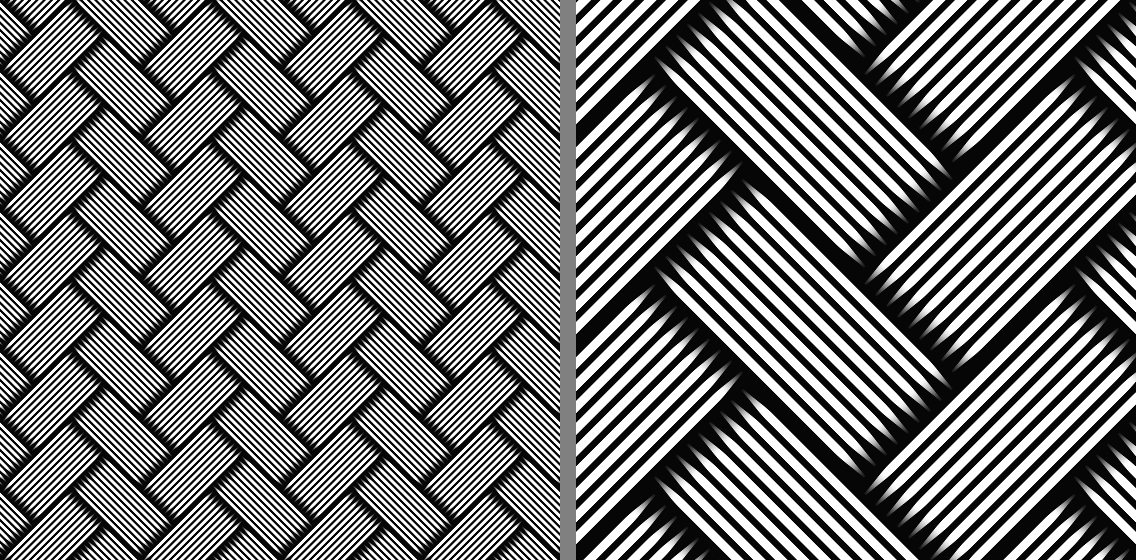
Left: the whole. Right: its middle third, enlarged.
Give the GLSL for this pattern, as a WebGL 1 fragment shader.

```glsl
precision highp float;
// Herringbone weave of striped straps laid at 45 degrees: 4 repeats across, 8 down.
// Diagonal unit cells are grouped into 2:1 straps; each carries nine white lines
// that narrow to points and darken where the strap dips under its neighbours.

uniform vec2 u_resolution;

// x: position along the strap (0..2), y: position across it (0..1)
vec2 strapCoords(vec2 diagonal) {
    vec2 cell = floor(diagonal);
    vec2 local = diagonal - cell;
    float phase = mod(cell.x - cell.y, 4.0);
    return phase < 1.5
        ? vec2(phase + local.x, local.y)          // rising strap
        : vec2(3.0 - phase + local.y, local.x);   // falling strap
}

// Coverage of nine parallel lines centred on the strap
float lineCoverage(float across, float halfWidth, float pixel) {
    float pitch = 0.104;
    float offset = across - 0.5;
    float index = clamp(floor(offset / pitch + 0.5), -4.0, 4.0);
    float edge = halfWidth - abs(offset - index * pitch);
    return clamp(edge / pixel + 0.5, 0.0, 1.0);
}

void main() {
    vec2 grid = gl_FragCoord.xy / u_resolution * 8.0 + vec2(-0.5, 0.48);
    vec2 strap = strapCoords(vec2(grid.x + grid.y, grid.y - grid.x));
    float pixel = 8.0 * sqrt(2.0) / min(u_resolution.x, u_resolution.y);

    // Soft shadow and line taper at both ends
    float endDistance = min(strap.x, 2.0 - strap.x);
    float light = smoothstep(-0.03, 0.2, endDistance);
    float halfWidth = mix(0.008, 0.0295, smoothstep(-0.02, 0.26, endDistance));

    float white = lineCoverage(strap.y, halfWidth, 0.7 * pixel) * light;
    gl_FragColor = vec4(vec3(mix(0.025, 1.0, white)), 1.0);
}
```
